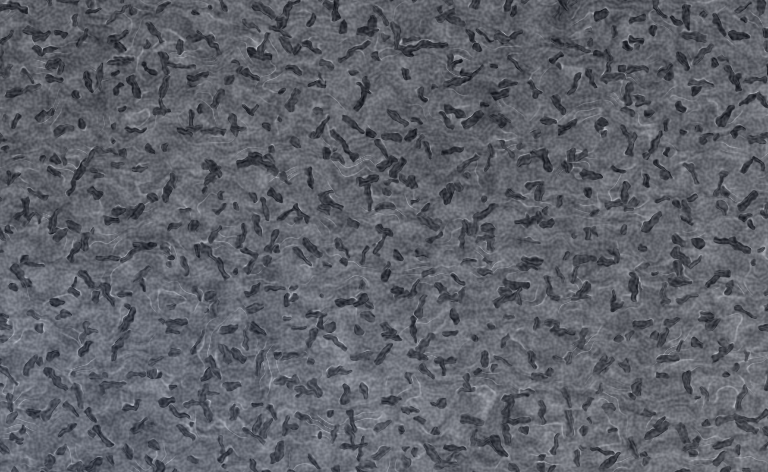
This texture is drawn by a Shadertoy shader. Its source:

```glsl
const float PI = 3.14159265;
const vec3 SLATE_TINT = vec3(-0.008, 0.002, 0.030);
const vec3 COOL_TINT = vec3(-0.008, 0.0, 0.014);
const float BASE_TONE = 0.405;
const float CHIP_TONE = 0.185;
const float CHIP_TONE_RANGE = 0.09;
const float CHIP_CELL = 0.064;
const vec2 CHIP_LENGTH = vec2(0.006, 0.029);   // half length, min and max
const vec2 CHIP_WIDTH = vec2(0.0045, 0.0088);  // half width, min and max
const float CHIP_RAGGED = 0.0055;
const float EDGE_SOFT = 0.0018;
const float VEIN_GAIN = 0.13;
const float RIM_GAIN = 0.15;
const float GRAIN_GAIN = 0.085;
const int CHIP_LAYERS = 2;

vec3 hash3(vec2 p) {
    vec3 q = fract(vec3(p.xyx) * vec3(0.1031, 0.1030, 0.0973));
    q += dot(q, q.yxz + 33.33);
    return fract((q.xxy + q.yzz) * q.zyx);
}

float cornerSlope(vec2 cell, vec2 offset) {
    float angle = 2.0 * PI * hash3(cell + 211.0).x;
    return dot(vec2(cos(angle), sin(angle)), offset);
}

float gradientNoise(vec2 p) {
    vec2 i = floor(p), f = fract(p);
    vec2 u = f * f * f * (f * (f * 6.0 - 15.0) + 10.0);
    vec2 e = vec2(1.0, 0.0);
    float low = mix(cornerSlope(i, f), cornerSlope(i + e, f - e), u.x);
    float high = mix(cornerSlope(i + e.yx, f - e.yx), cornerSlope(i + 1.0, f - 1.0), u.x);
    return 1.4 * mix(low, high, u.y);
}

float fbm(vec2 p) {
    float sum = 0.0, gain = 0.6;
    for (int k = 0; k < 3; k++) {
        sum += gain * gradientNoise(p);
        p = mat2(1.6, 1.2, -1.2, 1.6) * p + 17.3;
        gain *= 0.55;
    }
    return sum;
}

// Thin iso-lines of a height field
float contourLine(float height, float width) {
    return 1.0 - smoothstep(0.0, width, abs(fract(height) - 0.5));
}

// Cloudy stone with flowing streaks and pale veins
float stoneTone(vec2 p) {
    vec2 warp = vec2(fbm(p * 9.0), fbm(p * 9.0 + 41.0));
    vec2 flow = p + 0.05 * warp;
    float tone = BASE_TONE + 0.05 * fbm(p * 2.2 + 7.0) + 0.05 * fbm(p * 13.0);
    tone += 0.10 * gradientNoise(flow * vec2(17.0, 46.0));
    tone += 0.07 * gradientNoise(flow * vec2(50.0, 110.0) + 5.0);
    float veinMask = smoothstep(-0.05, 0.45, gradientNoise(p * 15.0 + 23.0));
    float vein = contourLine(4.0 * gradientNoise(flow * vec2(7.0, 10.0) + 60.0), 0.15);
    return tone + VEIN_GAIN * vein * veinMask;
}

// Blend one layer of ragged dark chips over the tone
float addChips(float tone, vec2 p, float layer, float soft) {
    vec2 shift = layer * vec2(0.37, 0.61) * CHIP_CELL;
    vec2 home = floor((p + shift) / CHIP_CELL);
    vec2 ragged = CHIP_RAGGED * vec2(gradientNoise(p * 62.0), gradientNoise(p * 62.0 + 90.0));
    float rimMask = smoothstep(0.0, 0.5, gradientNoise(p * 38.0 + 13.0));
    for (int y = -1; y <= 1; y++)
    for (int x = -1; x <= 1; x++) {
        vec2 cell = home + vec2(x, y);
        vec2 seed = cell + 57.0 + 131.0 * layer;
        vec3 place = hash3(seed), shape = hash3(seed + 19.7);
        float lean = 2.0 * place.z - 1.0;
        float angle = 0.5 * PI * lean * pow(abs(lean), 0.15);
        vec2 axis = vec2(cos(angle), sin(angle));
        vec2 d = p + shift - (cell + place.xy) * CHIP_CELL + ragged;
        vec2 q = vec2(dot(d, axis), dot(d, vec2(-axis.y, axis.x)));
        q.y += 9.0 * (shape.z - 0.5) * q.x * q.x;

        float halfLength = mix(CHIP_LENGTH.x, CHIP_LENGTH.y, shape.x);
        float halfWidth = mix(CHIP_WIDTH.x, CHIP_WIDTH.y, shape.y);
        float taper = 1.0 - 0.25 * q.x / halfLength;
        float spine = max(halfLength - halfWidth, 0.0);
        float dist = length(vec2(q.x - clamp(q.x, -spine, spine), q.y)) - halfWidth * clamp(taper, 0.6, 1.3);

        float streak = gradientNoise(q * vec2(45.0, 210.0) + seed * 3.1);
        float chip = CHIP_TONE + CHIP_TONE_RANGE * shape.z + 0.12 * streak;
        tone = mix(tone, chip, 0.94 * (1.0 - smoothstep(-soft, soft, dist)));
        float rim = exp(-pow((dist - 0.001) / 0.0022, 2.0));
        tone += RIM_GAIN * rim * rimMask * smoothstep(-0.003, 0.005, q.y);
    }
    return tone;
}

void mainImage(out vec4 fragColor, in vec2 fragCoord) {
    vec2 p = fragCoord / iResolution.y;
    float soft = max(EDGE_SOFT, 0.7 / iResolution.y);

    float tone = stoneTone(p);
    for (int k = 0; k < CHIP_LAYERS; k++) tone = addChips(tone, p, float(k), soft);
    tone += GRAIN_GAIN * gradientNoise(p * 150.0);

    // Broad light: paler and cooler towards the lower left
    float lower = 1.0 - smoothstep(0.2, 0.75, p.y + 0.1 * fbm(p * 3.0));
    float left = 1.0 - smoothstep(0.2, 1.5, p.x);
    tone += 0.045 * lower - 0.018;

    vec3 color = tone + SLATE_TINT + COOL_TINT * lower * left;
    fragColor = vec4(clamp(color, 0.0, 1.0), 1.0);
}
```
